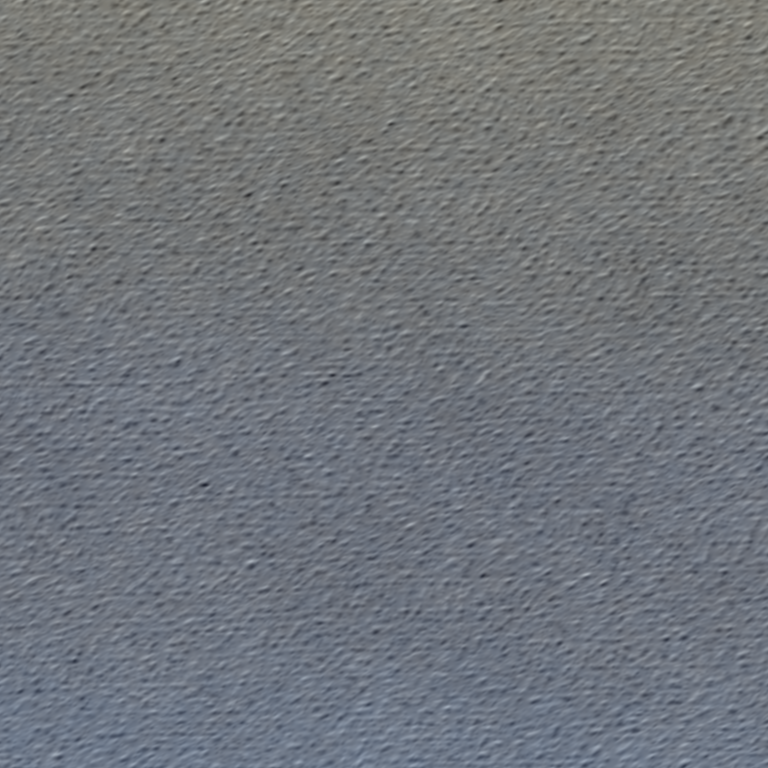
This texture is drawn by a Shadertoy shader. Its source:

```glsl
// Fine knitted cloth under a soft warm-to-blue light gradient.
// Jittered cells each hold a slanted bright thread with a dark pit below it;
// three such layers overlap, and layered sines add broad mottling.

vec3 hash3(vec2 cell) {
    vec3 h = fract(cell.xyx * vec3(0.1031, 0.1030, 0.0973));
    h += dot(h, h.yxz + 33.33);
    return fract((h.xxy + h.yzz) * h.zyx);
}

// Soft elliptical spot, long axis turned by the given angle
float spot(vec2 d, float angle, vec2 radius) {
    float c = cos(angle), s = sin(angle);
    vec2 e = vec2(c * d.x + s * d.y, c * d.y - s * d.x) / radius;
    return exp(-dot(e, e));
}

// Cellular stitches: positive on threads, negative in pits, near zero on average
float stitches(vec2 p, float seed) {
    vec2 cellSize = vec2(0.0190, 0.0120);
    vec2 base = floor(p / cellSize);
    float sum = 0.0;
    for (int j = -1; j <= 1; j++) {
        for (int i = -1; i <= 1; i++) {
            vec2 cell = base + vec2(i, j);
            vec3 place = hash3(cell + seed);
            vec3 look = hash3(cell + seed + 71.0);
            vec2 center = (cell + 0.5 + (place.xy - 0.5) * vec2(0.95, 0.55)) * cellSize;
            vec2 d = p - center;
            float angle = 0.36 + 0.40 * (place.z - 0.5);
            float thread = spot(d, angle, vec2(0.0074, 0.0027));
            float pit = spot(d + vec2(-0.002, 0.0056), angle, vec2(0.0056, 0.0030));
            sum += thread * (0.25 + 0.75 * look.x) - pit * (0.25 + look.y * look.y + 0.15 * look.z);
        }
    }
    return sum;
}

// Broad uneven tone from sines in mixed directions
float mottle(vec2 p) {
    float sum = 0.0, amp = 0.5;
    vec2 q = p * 9.0;
    for (int i = 0; i < 4; i++) {
        sum += amp * sin(q.x + 1.7 * sin(q.y * 0.8)) * sin(q.y * 1.3 + 1.2 * sin(q.x * 0.6));
        q = mat2(0.8, 0.6, -0.6, 0.8) * q * 1.9 + 2.3;
        amp *= 0.6;
    }
    return sum;
}

void mainImage(out vec4 fragColor, in vec2 fragCoord) {
    vec2 uv = fragCoord / iResolution.xy;

    // Light gradient: blue at the lower left, warm grey at the upper right
    float height = uv.y + 0.08 * (uv.x - 0.5) + 0.03 * mottle(uv * 0.7);
    vec3 color = mix(vec3(0.422, 0.464, 0.530), vec3(0.422, 0.445, 0.486), smoothstep(-0.05, 0.25, height));
    color = mix(color, vec3(0.444, 0.452, 0.453), smoothstep(0.38, 0.74, height));
    color = mix(color, vec3(0.494, 0.492, 0.464), smoothstep(0.68, 1.06, height));

    // Gently wavering rows that climb a little to the right
    vec2 cloth = uv;
    cloth.y += -0.04 * uv.x + 0.0020 * sin(uv.x * 19.0 + 3.0 * sin(uv.y * 11.0));
    cloth.x += 0.004 * sin(uv.y * 37.0 + 2.0 * sin(uv.x * 9.0));

    // Main stitches, crossing stitches and short fibres
    float relief = 0.115 * stitches(cloth, 3.0);
    relief += 0.075 * stitches(cloth * 1.30 + vec2(0.37, 0.81), 157.0);
    relief += 0.045 * stitches(cloth * vec2(1.9, 1.7) + vec2(0.63, 0.29), 311.0);
    relief += 0.016 * mottle(uv + 4.0);

    // Slight colour drift between groups of threads
    float drift = 0.009 * mottle(uv * 6.0 + 1.0);
    color += relief * vec3(0.98, 1.0, 0.97) + drift * vec3(1.0, 0.1, -1.0);

    fragColor = vec4(clamp(color, 0.0, 1.0), 1.0);
}
```
